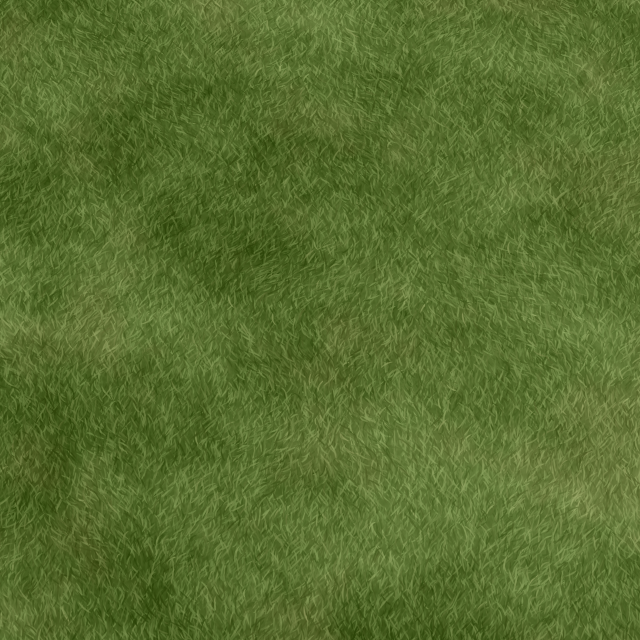
Reproduce this texture procedurally as a WebGL 1 fragment shader.

```glsl
precision highp float;
uniform vec2 u_resolution;

#define BLADE_LAYERS 10
#define CELLS 62.0
#define BLADE_LENGTH 0.0145
#define BLADE_WIDTH 0.0014
#define BLADE_OPACITY 0.68
#define BLADE_CONTRAST 1.1
#define PATCH_CONTRAST 0.95
#define LEAN_SPREAD 1.7
#define DARK_GREEN vec3(0.21, 0.31, 0.068)
#define LIGHT_GREEN vec3(0.47, 0.57, 0.305)
#define DRY_SHIFT vec3(0.065, 0.012, 0.035)

vec3 hash3(vec2 p) {
  vec3 q = fract(p.xyx * vec3(0.1031, 0.1030, 0.0973));
  q += dot(q, q.yxz + 33.33);
  return fract((q.xxy + q.yzz) * q.zyx);
}

float noise(vec2 p) {
  vec2 i = floor(p);
  vec2 f = fract(p);
  f = f * f * (3.0 - 2.0 * f);
  float low = mix(hash3(i).x, hash3(i + vec2(1.0, 0.0)).x, f.x);
  float high = mix(hash3(i + vec2(0.0, 1.0)).x, hash3(i + vec2(1.0)).x, f.x);
  return mix(low, high, f.y);
}

// Broad soft clumps, a little wider than tall
float patches(vec2 p) {
  p = mat2(0.96, 0.28, -0.28, 0.96) * p * vec2(0.85, 1.15);
  return 0.45 * noise(p * 4.5) + 0.32 * noise(p * 10.0 + 17.0)
       + 0.23 * noise(p * 24.0 + 41.0);
}

// Coverage of one tapered, slightly bent blade centred at the origin
float blade(vec2 p, float angle, float halfLength, float bend, float pixel) {
  float c = cos(angle);
  float s = sin(angle);
  p = vec2(c * p.x - s * p.y, s * p.x + c * p.y);
  float along = p.y / halfLength;
  float across = abs(p.x - bend * along * along);
  float width = BLADE_WIDTH * (1.0 - 0.6 * abs(along));
  float side = smoothstep(-0.7, 0.7, (width - across) / pixel);
  return side * (1.0 - smoothstep(0.65, 1.0, abs(along)));
}

void main() {
  vec2 uv = gl_FragCoord.xy / u_resolution.y;
  float pixel = 1.0 / u_resolution.y;

  // Blades shorten gently towards the top
  vec2 ground = vec2(uv.x, uv.y * (0.9 + 0.18 * uv.y));
  float clump = patches(ground + 3.0) - 0.5;
  float dryPatch = smoothstep(0.48, 0.78, patches(ground * 1.3 + 23.0));
  float lean = (noise(ground * 7.0 + 60.0) - 0.5) * 1.3;

  // x: lightness, y: dryness
  vec2 turf = vec2(0.3, 0.3);
  for (int layer = 0; layer < BLADE_LAYERS; layer++) {
    float level = float(layer);
    vec2 grid = ground * CELLS + level * vec2(7.37, 13.61);
    vec2 home = floor(grid);
    for (int y = -1; y <= 1; y++) {
      for (int x = -1; x <= 1; x++) {
        vec2 cell = home + vec2(float(x), float(y));
        vec3 place = hash3(cell + level * 131.0);
        vec3 look = hash3(cell + level * 57.0 + 400.0);
        vec2 offset = (grid - cell - place.xy) / CELLS;
        float angle = lean + (place.z - 0.5) * LEAN_SPREAD;
        float halfLength = BLADE_LENGTH * mix(0.5, 1.0, look.y);
        float bend = (look.z - 0.5) * 0.006;
        float cover = blade(offset, angle, halfLength, bend, pixel);
        float straw = smoothstep(0.95, 1.0, look.z);
        vec2 shade = vec2(0.5 + (look.x - 0.5) * BLADE_CONTRAST + 0.25 * straw,
                          look.y * look.y + straw);
        turf = mix(turf, shade, cover * BLADE_OPACITY);
      }
    }
  }

  // Fine grain, clump shading and dry tint
  float grain = noise(ground * 250.0) - 0.5;
  float light = turf.x + PATCH_CONTRAST * clump + 0.14 * grain + 0.06 * dryPatch;
  float dry = turf.y * 0.45 + dryPatch * 0.5;
  vec3 color = mix(DARK_GREEN, LIGHT_GREEN, clamp(light, -0.15, 1.25));
  gl_FragColor = vec4(color + DRY_SHIFT * dry, 1.0);
}
```
